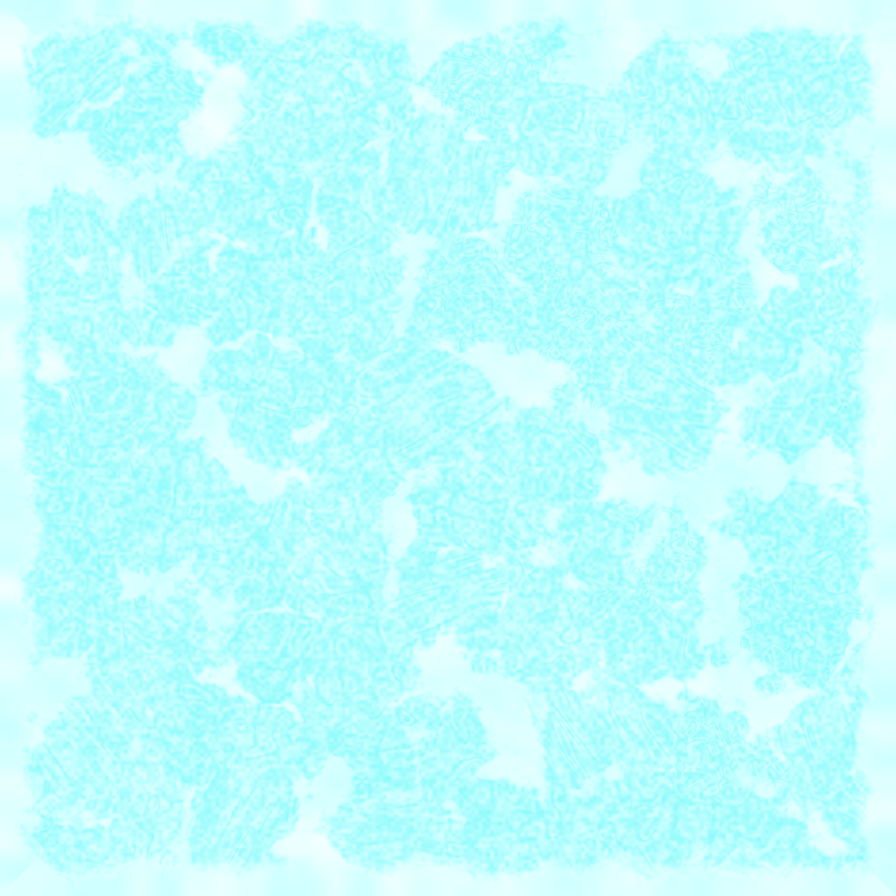
Write a WebGL 1 fragment shader that draws this texture.

```glsl
precision highp float;
// Pale cyan mosaic of ragged clumps: jittered Voronoi cells, each filled with
// curly, striated or fine contour lines of warped noise. Soft whitish clouds
// fill the gaps between clumps and fray inwards from the canvas border.
uniform vec2 u_resolution;

#define CLUMPS 8.5         // clumps across the canvas
#define JITTER 0.85        // irregularity of clump centres
#define GRAIN_FREQ 56.0    // noise cells across the canvas for curly grain
#define CONTOURS 2.2       // contour lines per unit of noise
#define LINE_GAIN 0.052    // strength of the contour lines
#define SPECK_GAIN 0.17    // strength of the fine specks
#define CLUMP_TONE 0.70    // mean tone of the clumps
#define GAP_LEVEL 0.66     // distance from a centre where gaps open
#define BORDER 0.030       // mean width of the pale border

const float TAU = 6.2831853;

float hash(vec2 p) {
  vec3 q = fract(vec3(p.xyx) * 0.1031);
  q += dot(q, q.yzx + 33.33);
  return fract((q.x + q.y) * q.z);
}

vec2 hash2(vec2 p) {
  return vec2(hash(p + 17.3), hash(p + 71.9));
}

float noise(vec2 p) {
  vec2 i = floor(p), f = fract(p);
  f = f * f * (3.0 - 2.0 * f);
  return mix(mix(hash(i), hash(i + vec2(1.0, 0.0)), f.x),
             mix(hash(i + vec2(0.0, 1.0)), hash(i + vec2(1.0, 1.0)), f.x), f.y);
}

float fbm(vec2 p) {
  float sum = 0.0, gain = 0.5;
  for (int i = 0; i < 4; i++) {
    sum += gain * noise(p);
    p = mat2(1.6, 1.2, -1.2, 1.6) * p + 7.7;
    gain *= 0.5;
  }
  return sum / 0.9375;
}

// Nearest clump: xy = its cell, z = distance, w = margin to the next clump.
vec4 nearestClump(vec2 p) {
  vec2 base = floor(p), id = base;
  float first = 9.0, second = 9.0;
  for (int y = -1; y <= 1; y++) {
    for (int x = -1; x <= 1; x++) {
      vec2 cell = base + vec2(float(x), float(y));
      float d = length(cell + 0.5 + JITTER * (hash2(cell) - 0.5) - p);
      if (d < first) {
        second = first;
        first = d;
        id = cell;
      } else {
        second = min(second, d);
      }
    }
  }
  return vec4(id, first, second - first);
}

// Contour lines in the style and direction chosen by the clump, from -1 to 1.
float grain(vec2 uv, vec2 id) {
  float kind = hash(id + 5.1), angle = TAU * hash(id + 9.4);
  float c = cos(angle), s = sin(angle);
  vec2 stretch = vec2(1.0);
  if (kind > 0.85) stretch = vec2(1.8);
  else if (kind > 0.60) stretch = vec2(0.36, 1.45);
  vec2 q = mat2(c, -s, s, c) * uv * GRAIN_FREQ * stretch + 40.0 * hash2(id);
  q += 0.9 * (vec2(noise(q * 0.7 + 3.0), noise(q * 0.7 + 31.0)) - 0.5);
  float field = noise(q) + 0.25 * noise(q * 2.1 + 11.0);
  return cos(TAU * CONTOURS * field);
}

// How much of the pale frayed border covers this point.
float borderCover(vec2 uv) {
  vec2 d = min(uv, 1.0 - uv);
  float fray = fbm(uv * 26.0 + 60.0) - 0.5;
  float edge = min(d.x, d.y) + 0.045 * fray;
  return 1.0 - smoothstep(BORDER - 0.014, BORDER + 0.014, edge);
}

// Soft clouds, drawn out into streaks across the nearest canvas edge.
float cloudTone(vec2 uv, float border) {
  vec2 d = min(uv, 1.0 - uv);
  vec2 streak = d.x < d.y ? vec2(6.0, 32.0) : vec2(32.0, 6.0);
  float clouds = fbm(uv * 17.0 + 90.0);
  float streaks = noise(uv * streak + 20.0);
  return 0.75 + 0.23 * mix(clouds, streaks, 0.6 * border);
}

void main() {
  vec2 uv = gl_FragCoord.xy / u_resolution;

  // Ragged clump outlines
  vec2 wobble = vec2(fbm(uv * 24.0), fbm(uv * 24.0 + 50.0)) - 0.5;
  vec4 clump = nearestClump(uv * CLUMPS + 0.55 * wobble);
  float ragged = fbm(uv * 34.0 + 130.0) - 0.5;

  // Clump interior, faded where two clumps meet
  float inside = smoothstep(0.0, 0.07, clump.w);
  float tone = CLUMP_TONE + 0.03 * (hash(clump.xy + 2.6) - 0.5) * inside;
  tone += LINE_GAIN * grain(uv, clump.xy) * mix(0.4, 1.0, inside);
  tone += SPECK_GAIN * (noise(uv * 235.0) - 0.5);
  tone += 0.10 * (fbm(uv * 9.0 + 15.0) - 0.5);

  // Gaps at the junctions, thin seams and the border
  float gap = smoothstep(GAP_LEVEL - 0.09, GAP_LEVEL + 0.09, clump.z + 0.5 * ragged);
  float seam = (1.0 - smoothstep(0.0, 0.14, clump.w)) * smoothstep(0.0, 0.2, ragged);
  float border = borderCover(uv);
  float open = max(max(gap, 0.8 * seam), border);
  tone = mix(tone, cloudTone(uv, border), open);
  tone += 0.09 * open * (1.0 - open) * 2.0;

  // Tone is the red channel; green and blue stay close to full
  tone = clamp(tone, 0.55, 0.97);
  float lift = smoothstep(0.58, 0.82, tone);
  gl_FragColor = vec4(tone, mix(0.986, 1.0, lift), mix(0.988, 1.0, lift), 1.0);
}
```
